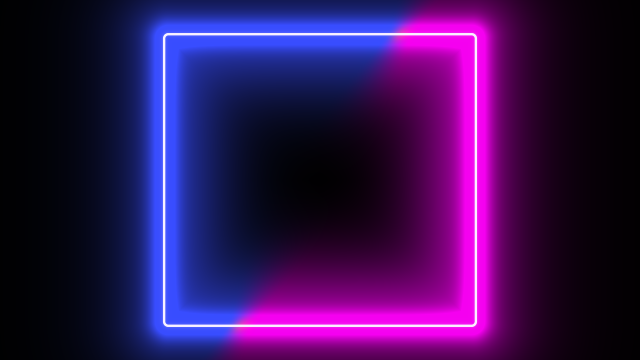
Reproduce this background procedurally as a Shadertoy shader.

```glsl
// Signed distance to a box with rounded corners
float roundedBox(vec2 p, vec2 halfSize, float radius) {
    vec2 q = abs(p) - halfSize + radius;
    return length(max(q, 0.0)) + min(max(q.x, q.y), 0.0) - radius;
}

// Inner depth with the two nearest walls blended, so the dark core is round
float softDepth(vec2 p, vec2 halfSize) {
    const float blend = 0.05;
    vec2 walls = exp((abs(p) - halfSize) / blend);
    return max(-blend * log(walls.x + walls.y), 0.0);
}

void mainImage(out vec4 fragColor, in vec2 fragCoord) {
    const vec3 blue = vec3(0.22, 0.30, 1.0);
    const vec3 magenta = vec3(0.96, 0.0, 0.94);
    const vec2 frameSize = vec2(0.433, 0.405);

    vec2 p = (fragCoord - 0.5 * iResolution.xy) / iResolution.y;
    float pixel = 1.0 / iResolution.y;
    float signedDist = roundedBox(p, frameSize, 0.012);
    float edgeDist = abs(signedDist);

    // Wide halo: slow falloff inside, quicker falloff outside
    float depth = softDepth(p, frameSize);
    float inner = 0.85 * exp(-depth / 0.17) * smoothstep(0.44, 0.08, depth);
    float outer = 0.85 * exp(-edgeDist / 0.10);
    float halo = signedDist < 0.0 ? inner : outer;

    // Bright tube glow hugging the frame
    float tube = exp(-pow(edgeDist / 0.04, 2.0));
    float glow = min(halo + 0.5 * tube, 1.0);

    // Slanted split between the hues, softer away from the frame
    float side = dot(p, vec2(0.877, -0.481));
    float softness = 0.03 + 0.3 * edgeDist;
    vec3 hue = mix(blue, magenta, smoothstep(-softness, softness, side));
    vec3 color = hue * glow;

    // Warm spots where the hues meet on the frame
    float joint = exp(-pow(side / 0.02, 2.0) - pow(edgeDist / 0.022, 2.0));
    color += joint * vec3(0.25, 0.04, -0.2);

    // White-hot line
    float line = 1.0 - smoothstep(0.0035 - 0.7 * pixel, 0.0035 + 0.7 * pixel, edgeDist);
    float bloom = 0.35 * exp(-edgeDist / 0.004);
    color = mix(color, vec3(0.98, 0.95, 1.0), max(line, bloom));

    fragColor = vec4(clamp(color, 0.0, 1.0), 1.0);
}
```
